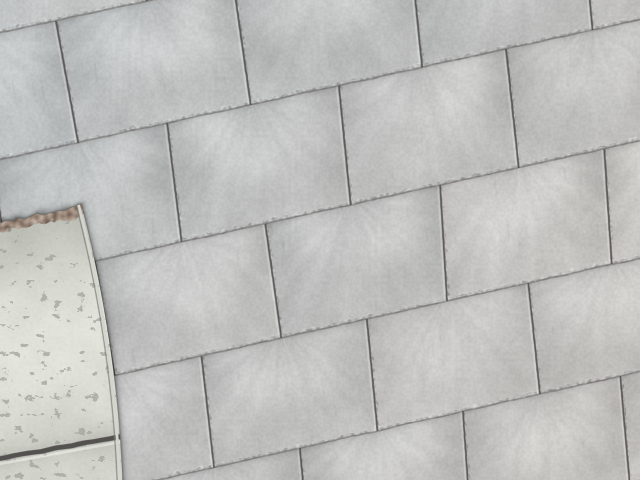
Write a WebGL 1 fragment shader that draws this texture.

```glsl
precision highp float;
uniform vec2 u_resolution;

#define ORIGIN vec2(0.163, 0.703)
#define ALONG vec2(0.361, 0.081)
#define DOWN vec2(0.0421, -0.2387)
#define PERSPECTIVE vec2(0.0031, 0.0172)
#define SLATE_SIZE vec2(0.36, 0.235)
#define JOINT_HALF_WIDTH 0.0019
#define CHIP_WIDTH 0.008
#define COOL_SLATE vec3(0.735, 0.75, 0.752)
#define WARM_SLATE vec3(0.762, 0.754, 0.742)
#define GAP_COLOR vec3(0.33, 0.32, 0.315)
#define METAL_COLOR vec3(0.83, 0.835, 0.80)
#define RUST_COLOR vec3(0.60, 0.53, 0.48)

float hash(vec2 p) {
  return fract(sin(dot(p, vec2(127.1, 311.7))) * 43758.5);
}

vec2 gradient(vec2 cell) {
  float angle = 6.2832 * hash(cell);
  return vec2(cos(angle), sin(angle));
}

float noise(vec2 p) {
  vec2 i = floor(p), f = fract(p);
  vec2 w = f * f * f * (f * (f * 6.0 - 15.0) + 10.0);
  vec2 e = vec2(1.0, 0.0);
  float low = mix(dot(gradient(i), f), dot(gradient(i + e), f - e), w.x);
  float high = mix(dot(gradient(i + e.yx), f - e.yx), dot(gradient(i + 1.0), f - 1.0), w.x);
  return mix(low, high, w.y);
}

float fbm(vec2 p) {
  float sum = 0.0, amp = 0.6;
  for (int i = 0; i < 4; i++) {
    sum += amp * noise(p);
    p = p * 2.03 + 17.3;
    amp *= 0.5;
  }
  return sum;
}

// Soft-edged line: 1 within halfWidth of d = 0
float line(float d, float halfWidth) {
  float aa = 0.8 / u_resolution.y;
  return 1.0 - smoothstep(halfWidth - aa, halfWidth + aa, abs(d));
}

// Canvas position to (slates along, rows down), undoing the perspective
vec2 roofCoords(vec2 p) {
  vec2 a = ALONG - PERSPECTIVE.x * p, b = DOWN - PERSPECTIVE.y * p, q = p - ORIGIN;
  return vec2(q.x * b.y - q.y * b.x, a.x * q.y - a.y * q.x) / (a.x * b.y - a.y * b.x);
}

vec3 slates(vec2 p) {
  vec2 roof = roofCoords(p);
  roof.y += 0.008 * noise(roof * 5.0) + 0.004 * noise(p * 65.0);
  float row = ceil(roof.y), v = fract(roof.y);
  float along = roof.x + 0.5 * mod(row, 2.0);
  float joint = floor(along + 0.5);
  float lean = (hash(vec2(joint, row)) - 0.35) * 0.05 * (1.0 - v);
  float fromJoint = along - joint - lean;
  vec2 id = vec2(joint - 1.0 + step(0.0, fromJoint), row);
  float seed = hash(id + 7.7);

  // Weathering that fans out from the head of each slate
  vec2 fan = vec2((along - id.x - 0.5) * 1.5, v + 0.08);
  float reach = length(fan), angle = atan(fan.x, fan.y);
  float ring = exp(-14.0 * pow(reach - 0.42 - 0.12 * seed, 2.0));
  float corners = smoothstep(0.28, 0.75, abs(fan.x)) * (1.0 - v);
  float streaks = noise(vec2(angle * 7.0, reach * 2.5) + seed * 50.0);
  float scuffs = smoothstep(0.25, 0.6, noise(vec2(along * 38.0, v * 4.0) + seed * 90.0));
  float clouds = fbm(p * 7.0 + seed * 30.0);
  float tone = (seed - 0.5) * 0.035 + 0.05 * ring - 0.07 * corners
    + 0.035 * streaks + 0.075 * clouds
    - 0.035 * scuffs * smoothstep(0.0, 0.3, noise(p * 9.0))
    + 0.035 * noise(p * 150.0) + 0.02 * noise(p * 70.0);
  float warmth = clamp(0.15 + 0.6 * p.x + 0.4 * (seed - 0.5) - 0.4 * (p.y - 0.5), 0.0, 1.0);
  vec3 color = mix(COOL_SLATE, WARM_SLATE, warmth) + tone;

  // Chipped lower and left edges
  float side = fromJoint * SLATE_SIZE.x;
  float foot = (1.0 - v) * SLATE_SIZE.y, head = v * SLATE_SIZE.y;
  float rough = noise(p * 85.0), chipWidth = CHIP_WIDTH * (0.75 + 0.9 * rough);
  float sideChip = line(side, chipWidth * 0.8) * step(0.0, side);
  float chip = max(line(foot, chipWidth), sideChip);
  color += chip * (0.22 * noise(p * 120.0 + 40.0) - 0.045);
  color += 0.07 * line(side + 0.0045, 0.002);
  color += 0.05 * line(foot - chipWidth, 0.0014) * smoothstep(-0.1, 0.3, rough);

  // Dark joints and the shadow under each course
  color *= 1.0 - 0.13 * exp(-head / 0.006);
  float course = max(line(foot, 0.002), line(head, 0.0013));
  color = mix(color, GAP_COLOR + 0.13, course * (0.72 + 0.4 * rough));
  float gap = line(side + 0.0007 * rough, JOINT_HALF_WIDTH);
  return mix(color, GAP_COLOR, gap * 0.9);
}

// Weathered metal flashing laid over the lower left of the roof
vec3 addFlashing(vec3 color, vec2 p) {
  float side = 0.255 - 0.04 * p.y - 0.19 * p.y * p.y - p.x;
  float top = 0.535 + 0.21 * p.x - p.y + 0.009 * noise(p * 45.0);
  float fold = p.y - 0.045 - 0.18 * p.x;
  float inside = min(side, top);
  float aa = 0.8 / u_resolution.y;

  vec3 metal = METAL_COLOR + 0.045 * fbm(p * 12.0) + 0.02 * noise(p * 130.0);
  metal += 0.05 * exp(-50.0 * pow(fold - 0.22, 2.0)) - 0.09 * smoothstep(0.3, 0.5, fold);
  metal -= 0.1 * exp(-abs(fold) / 0.025);
  float spots = smoothstep(0.19, 0.29, fbm(p * vec2(38.0, 55.0)));
  metal = mix(metal, vec3(0.64, 0.64, 0.62), spots * 0.75);
  metal = mix(metal, GAP_COLOR, line(fold + 0.002 * noise(p * 30.0), 0.005));
  metal += 0.1 * line(fold + 0.011, 0.003);

  // Rusty upper rim and folded right edge
  float rust = line(top, 0.019 + 0.012 * noise(p * 60.0));
  metal = mix(metal, RUST_COLOR + 0.3 * noise(p * 75.0), rust);
  metal = mix(metal, GAP_COLOR + 0.15, line(side - 0.011, 0.0015) * 0.7);
  metal = mix(metal, METAL_COLOR, line(side - 0.006, 0.003));
  color *= 1.0 - 0.5 * exp(-max(-inside, 0.0) / 0.005);
  return mix(color, metal, smoothstep(-aa, aa, inside));
}

void main() {
  vec2 p = gl_FragCoord.xy / u_resolution.y;
  gl_FragColor = vec4(clamp(addFlashing(slates(p), p), 0.0, 1.0), 1.0);
}
```
